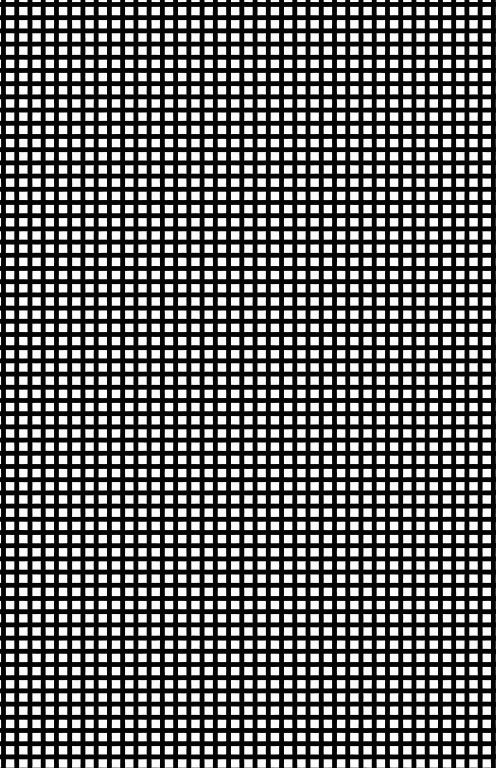
A Shadertoy shader for this pattern:

```glsl
// Draws a dense grid of small off-white squares separated by black bars.

const vec2 REPEATS = vec2(37.46, 58.18);      // cells across and down the canvas
const vec2 FIRST_CENTER = vec2(0.763, 0.341); // cell units from the lower left
const float SQUARE_SIDE = 0.635;              // fraction of a cell
const float CORNER_RADIUS = 0.035;
const float EDGE_WEAR = 0.012;
const vec3 BAR_COLOR = vec3(0.015);
const vec3 SQUARE_COLOR = vec3(0.985);

// Pseudo-random gradient in the range -1 to 1
vec2 hashGradient(vec2 cell) {
    vec2 q = vec2(dot(cell, vec2(127.1, 311.7)), dot(cell, vec2(269.5, 183.3)));
    return 2.0 * fract(sin(q) * 43758.5) - 1.0;
}

float gradientNoise(vec2 p) {
    vec2 cell = floor(p);
    vec2 f = p - cell;
    vec2 blend = f * f * f * (f * (f * 6.0 - 15.0) + 10.0);
    vec2 right = vec2(1.0, 0.0);
    vec2 up = vec2(0.0, 1.0);
    float a = dot(hashGradient(cell), f);
    float b = dot(hashGradient(cell + right), f - right);
    float c = dot(hashGradient(cell + up), f - up);
    float d = dot(hashGradient(cell + 1.0), f - 1.0);
    return mix(mix(a, b, blend.x), mix(c, d, blend.x), blend.y);
}

float roundedBox(vec2 p, vec2 halfSize, float radius) {
    vec2 q = abs(p) - halfSize + radius;
    return length(max(q, 0.0)) + min(max(q.x, q.y), 0.0) - radius;
}

// Offset from the center of the nearest repeat
vec2 repeatCentered(vec2 p, vec2 center) {
    return fract(p - center + 0.5) - 0.5;
}

float squareCoverage(vec2 gridPos, float pixel) {
    vec2 local = repeatCentered(gridPos, FIRST_CENTER);
    float edge = roundedBox(local, vec2(0.5 * SQUARE_SIDE), CORNER_RADIUS);
    edge += EDGE_WEAR * gradientNoise(gridPos * 2.7);
    return clamp(0.5 - edge / pixel, 0.0, 1.0);
}

void mainImage(out vec4 fragColor, in vec2 fragCoord) {
    vec2 gridPos = fragCoord / iResolution.xy * REPEATS;
    float pixel = REPEATS.y / iResolution.y;

    // Faint tonal variation between neighbouring squares
    float shade = 1.0 + 0.012 * gradientNoise(gridPos * 0.6);
    vec3 color = mix(BAR_COLOR, SQUARE_COLOR * shade, squareCoverage(gridPos, pixel));
    fragColor = vec4(color, 1.0);
}
```
